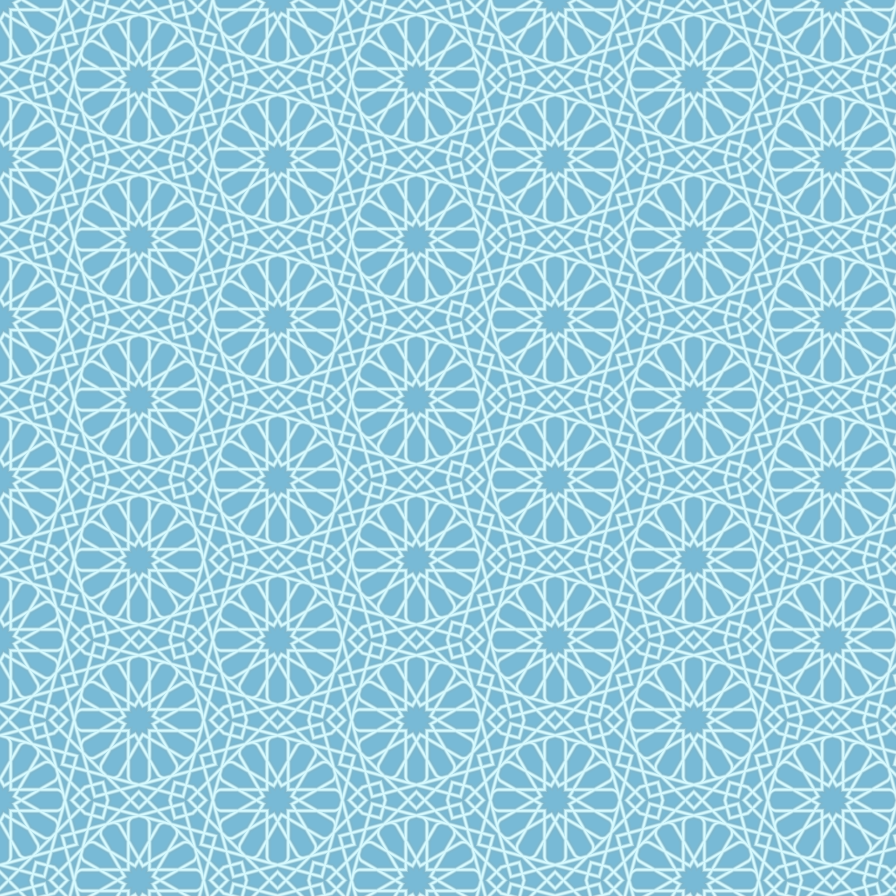
This pattern is drawn by a three.js fragment shader. Its source:

```glsl
// Interlaced twelve-fold rosettes on a hexagonal lattice, pale lines on sky blue.
varying vec2 vUv;

const float PI = 3.14159265;
const float SPACING = 0.1788;              // distance between neighbouring rosettes
const vec2 ORIGIN = vec2(0.155, 0.9115);   // centre of one rosette
const float PETALS = 12.0;

// Lengths below are in units of the rosette spacing.
const float KNOT_SIZE = 0.052;             // half diagonal of the small squares
const float PETAL_HALF_WIDTH = 0.066;
const float PETAL_ROUNDING = 0.035;
const float LINE_HALF_WIDTH = 0.0095;
const float LINE_SOFTNESS = 0.0085;
const float HALO_WIDTH = 0.034;

const vec3 GROUND = vec3(0.47, 0.73, 0.84);
const vec3 HALO = vec3(0.50, 0.71, 0.79);
const vec3 LINE = vec3(0.84, 0.98, 1.0);

// Offset of p from the nearest rosette centre.
vec2 hexCell(vec2 p) {
  vec2 size = vec2(sqrt(3.0), 1.0);
  vec2 a = mod(p + 0.5 * size, size) - 0.5 * size;
  vec2 b = mod(p, size) - 0.5 * size;
  return dot(a, a) < dot(b, b) ? a : b;
}

// Folds the plane into half a petal sector, its axis along x.
vec2 foldSector(vec2 p) {
  float sector = 2.0 * PI / PETALS;
  float angle = abs(mod(atan(p.y, p.x) + 0.5 * sector, sector) - 0.5 * sector);
  return length(p) * vec2(cos(angle), sin(angle));
}

// Signed distance to a line, given its normal in degrees and its offset.
float lineSide(vec2 p, float degrees, float offset) {
  float angle = radians(degrees);
  return dot(p, vec2(cos(angle), sin(angle))) - offset;
}

// Intersection of two half planes with a rounded corner.
float roundedCorner(float a, float b, float radius) {
  vec2 q = vec2(a, b) + radius;
  return min(max(q.x, q.y), 0.0) + length(max(q, 0.0)) - radius;
}

// Long strands that wrap the rosette and cross in squares at its border.
float strands(vec2 p, float ringRadius) {
  float d = abs(lineSide(p, 45.0, ringRadius));
  d = min(d, abs(lineSide(p, -15.0, ringRadius)));
  d = min(d, abs(lineSide(p, 15.0, ringRadius)));
  return min(d, abs(lineSide(p, -45.0, (0.5 - KNOT_SIZE) * sqrt(0.5))));
}

// Central star, the kites around it and the round-capped petals.
float rosette(vec2 p, float ringRadius) {
  float d = abs(lineSide(p, 60.0, PETAL_HALF_WIDTH));
  d = min(d, abs(lineSide(p, -60.0, PETAL_HALF_WIDTH)));
  float side = p.y - PETAL_HALF_WIDTH;
  float cap = lineSide(p, 15.0, ringRadius);
  return min(d, abs(roundedCorner(side, cap, PETAL_ROUNDING)));
}

void main() {
  vec2 p = foldSector(hexCell((vUv - ORIGIN) / SPACING));
  float ringRadius = (0.5 + KNOT_SIZE) * sqrt(0.5);
  float d = min(strands(p, ringRadius), rosette(p, ringRadius));

  // Greyed ground beside the lines, then the soft-edged lines.
  vec3 color = mix(HALO, GROUND, smoothstep(LINE_HALF_WIDTH, HALO_WIDTH, d));
  float ink = 1.0 - smoothstep(LINE_HALF_WIDTH - LINE_SOFTNESS,
                               LINE_HALF_WIDTH + LINE_SOFTNESS, d);
  gl_FragColor = vec4(mix(color, LINE, ink), 1.0);
}
```
